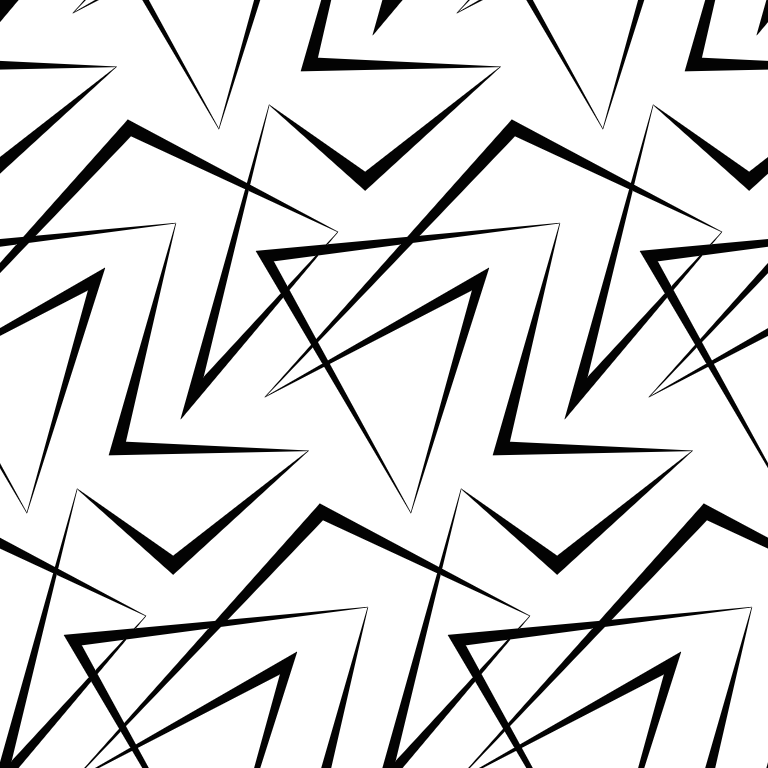
A Shadertoy shader for this pattern:

```glsl
// Black zigzag on white: a chain of six tapered darts, hairline at the tips and
// heavy at the elbows, repeated on a half-shifted brick lattice, two tiles across
// and two down. Each dart is the signed distance to a concave quadrilateral.

// Chain corners in tile units: shared sharp tips, then both sides of each elbow
const vec2 tips[7] = vec2[7](
    vec2(1.201, 0.727), vec2(1.803, 0.826), vec2(1.458, 1.419), vec2(1.070, 0.664),
    vec2(0.690, 0.966), vec2(1.880, 1.396), vec2(1.701, 1.727));
const vec2 outerElbow[6] = vec2[6](
    vec2(1.451, 0.504), vec2(1.284, 0.815), vec2(0.667, 1.346),
    vec2(1.273, 1.302), vec2(1.333, 1.688), vec2(1.471, 0.909));
const vec2 innerElbow[6] = vec2[6](
    vec2(1.451, 0.552), vec2(1.327, 0.849), vec2(0.712, 1.320),
    vec2(1.230, 1.245), vec2(1.341, 1.646), vec2(1.529, 1.016));

// Signed distance to a four-cornered polygon, negative inside
float quadDistance(vec2 p, vec2 corners[4]) {
    float distSq = 1e9;
    float side = 1.0;
    for (int i = 0; i < 4; i++) {
        vec2 a = corners[i];
        vec2 edge = corners[(i + 1) % 4] - a;
        vec2 toP = p - a;
        vec2 offset = toP - edge * clamp(dot(toP, edge) / dot(edge, edge), 0.0, 1.0);
        distSq = min(distSq, dot(offset, offset));

        // Flip the sign at each edge crossed by a horizontal ray
        bvec3 crossing = bvec3(toP.y >= 0.0, toP.y < edge.y, edge.x * toP.y > edge.y * toP.x);
        if (all(crossing) || !any(crossing)) side = -side;
    }
    return side * sqrt(distSq);
}

// Distance to one whole zigzag chain
float chainDistance(vec2 p) {
    float d = 1e9;
    for (int k = 0; k < 6; k++) {
        vec2 dart[4] = vec2[4](tips[k], outerElbow[k], tips[k + 1], innerElbow[k]);
        d = min(d, quadDistance(p, dart));
    }
    return d;
}

void mainImage(out vec4 fragColor, in vec2 fragCoord) {
    float pixel = 2.0 / iResolution.y;
    vec2 p = fragCoord * pixel;

    // Fold into the base cell; every row steps half a tile sideways
    p -= floor(p.y) * vec2(0.5, 1.0);
    p.x = fract(p.x);

    // Four overlapping copies of the chain reach into the cell
    float d = 1e9;
    for (int row = -1; row <= 0; row++) {
        for (int col = -1; col <= 0; col++) {
            vec2 shift = vec2(float(col) + 0.5 * float(row), float(row));
            d = min(d, chainDistance(p - shift));
        }
    }

    // A slight outset keeps the tips visible as hairlines
    float ink = clamp(0.5 - (d - 0.0008) / pixel, 0.0, 1.0);
    fragColor = vec4(mix(vec3(1.0), vec3(0.01), ink), 1.0);
}
```
